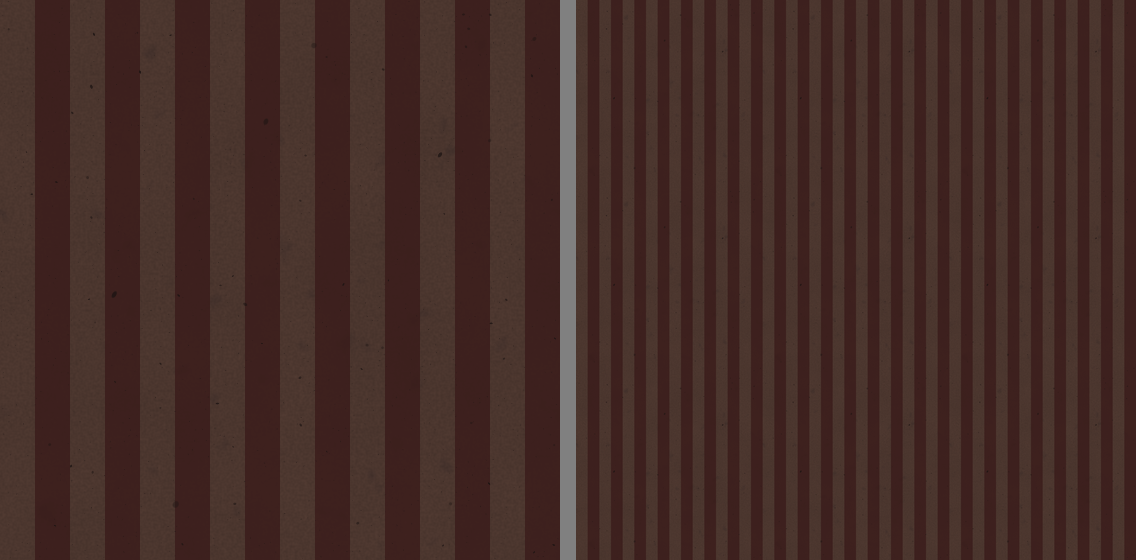
Left: one tile. Right: repeated 3 by 3.
Reproduce this pattern procedurally as a WebGL 1 fragment shader.

```glsl
precision highp float;

uniform vec2 u_resolution;

const float STRIPE_PAIRS = 8.0;
const vec3 BROWN = vec3(0.295, 0.212, 0.181);
const vec3 MAROON = vec3(0.240, 0.127, 0.117);
const vec3 SMUDGE_TINT = vec3(0.235, 0.175, 0.165);
const vec3 SPECK_COLOR = vec3(0.105, 0.075, 0.070);
const float BROWN_GRAIN = 0.085;
const float MAROON_GRAIN = 0.018;
const float CLOUD_AMOUNT = 0.035;
const float SMUDGE_AMOUNT = 0.45;
const float TAU = 6.28319;

vec2 hash2(vec2 p, float seed) {
  vec3 q = fract(vec3(p.xyx + seed) * vec3(0.1031, 0.1030, 0.0973));
  q += dot(q, q.yzx + 33.33);
  return fract((q.xx + q.yz) * q.zy);
}

float cornerSlope(vec2 cell, vec2 offset, float period, float seed) {
  float angle = TAU * hash2(mod(cell, period), seed).x;
  return dot(vec2(cos(angle), sin(angle)), offset);
}

// Gradient noise wrapping after a whole number of cells
float gradientNoise(vec2 uv, float period, float seed) {
  vec2 p = uv * period;
  vec2 i = floor(p);
  vec2 f = p - i;
  vec2 w = f * f * f * (f * (f * 6.0 - 15.0) + 10.0);
  vec2 e = vec2(1.0, 0.0);
  float low = mix(cornerSlope(i, f, period, seed),
                  cornerSlope(i + e.xy, f - e.xy, period, seed), w.x);
  float high = mix(cornerSlope(i + e.yx, f - e.yx, period, seed),
                   cornerSlope(i + e.xx, f - e.xx, period, seed), w.x);
  return mix(low, high, w.y);
}

float cloudNoise(vec2 uv) {
  float sum = 0.0;
  float period = 5.0;
  float weight = 1.0;
  for (int i = 0; i < 4; i++) {
    sum += weight * gradientNoise(uv, period, 7.0 + period);
    period *= 2.0;
    weight *= 0.6;
  }
  return sum;
}

// Scattered oval flecks, each kept inside its own grid cell
float specks(vec2 uv, float cells, float density, float radius, float seed) {
  vec2 p = uv * cells;
  vec2 cell = mod(floor(p), cells);
  vec2 center = 0.2 + 0.6 * hash2(cell, seed);
  vec2 traits = hash2(cell, seed + 19.0);
  vec2 shape = hash2(cell, seed + 41.0);
  vec2 d = (fract(p) - center) / cells;
  float angle = TAU * shape.x;
  vec2 axis = vec2(cos(angle), sin(angle));
  d = vec2(dot(d, axis), dot(d, vec2(-axis.y, axis.x)) * (1.0 + 0.8 * shape.y));
  float size = radius * mix(0.6, 1.2, traits.y);
  float soft = max(0.75 / u_resolution.y, 0.3 * size);
  float fleck = 1.0 - smoothstep(size - soft, size + soft, length(d));
  return fleck * step(traits.x, density) * mix(0.45, 1.0, shape.y);
}

void main() {
  vec2 uv = gl_FragCoord.xy / u_resolution;

  // Equal brown and maroon bands, brown first from the left
  float fromCenter = abs(fract(uv.x * STRIPE_PAIRS + 0.25) - 0.5);
  float edge = STRIPE_PAIRS / u_resolution.x;
  float brownBand = clamp((0.25 - fromCenter) / edge + 0.5, 0.0, 1.0);
  vec3 color = mix(MAROON, BROWN, brownBand);

  // Uneven fading and soft smudges
  float cloud = cloudNoise(uv);
  color *= 1.0 + CLOUD_AMOUNT * cloud * mix(0.6, 1.0, brownBand);
  float blot = gradientNoise(uv, 17.0, 3.0) + 0.35 * gradientNoise(uv, 46.0, 5.0);
  float smudge = smoothstep(0.32, 0.75, blot) * SMUDGE_AMOUNT;
  color = mix(color, SMUDGE_TINT, smudge * brownBand);
  color *= 1.0 - 0.08 * smudge;

  // Paper grain, stronger on the brown
  float grain = gradientNoise(uv, 230.0, 11.0) + 0.6 * gradientNoise(uv, 118.0, 13.0);
  color *= 1.0 + grain * mix(MAROON_GRAIN, BROWN_GRAIN, brownBand);

  // Dust from faint pinpoints to a few larger flecks
  float dust = 0.45 * specks(uv, 88.0, 0.14, 0.0011, 2.0);
  dust = max(dust, 0.85 * specks(uv, 27.0, 0.07, 0.0024, 23.0));
  dust = max(dust, 0.75 * specks(uv, 8.0, 0.11, 0.0056, 57.0));
  color = mix(color, SPECK_COLOR, dust);

  gl_FragColor = vec4(color, 1.0);
}
```
